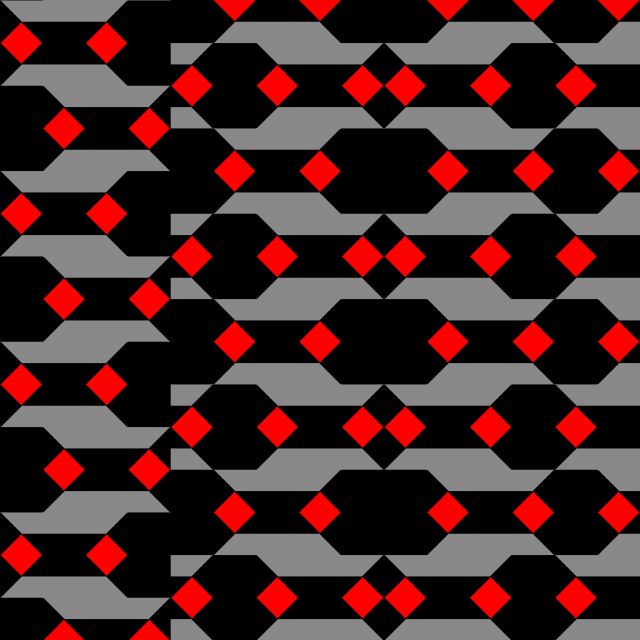
A Shadertoy shader for this pattern:

```glsl
const float UNITS = 30.0;        // grid units down the canvas
const float PERIOD = 8.0;        // tile size in units
const float PANEL_EDGE = 8.0;    // where the left strip ends
const float MIRROR_AXIS = 18.0;  // reflection line of the right panel
const float GAP = 0.03;          // sliver left around sloped edges
const float ROW_SHIFT = 0.02;
const vec3 BLACK = vec3(0.0);
const vec3 GRAY = vec3(0.533);
const vec3 RED = vec3(1.0, 0.0, 0.0);

float coverage(float dist, float pixel) {
    return clamp(0.5 - dist / pixel, 0.0, 1.0);
}

// Distance from x to the nearest multiple of period
float foldRepeat(float x, float period) {
    return abs(mod(x + 0.5 * period, period) - 0.5 * period);
}

// Half of a gray band: widens from height 1 to height 2
float trapezoid(vec2 p) {
    float slope = (abs(p.x - 3.0) - p.y - 1.0 + GAP) * 0.7071;
    return max(max(1.0 - p.y, p.y - 2.0), slope);
}

// Row of diamonds, four units apart
float diamondRow(vec2 p) {
    return (foldRepeat(p.x - 1.0, 4.0) + abs(p.y) - 1.0 + GAP) * 0.7071;
}

vec3 tile(vec2 p, float pixel) {
    // Reflect vertically, then pair each shape with its half turn
    vec2 cell = vec2(mod(p.x, PERIOD), foldRepeat(p.y - 2.0, PERIOD));
    vec2 turned = vec2(PERIOD, 4.0) - cell;

    float band = coverage(trapezoid(cell), pixel) + coverage(trapezoid(turned), pixel);
    float gem = coverage(min(diamondRow(cell), diamondRow(turned)), pixel);
    return mix(mix(BLACK, GRAY, min(band, 1.0)), RED, gem);
}

void mainImage(out vec4 fragColor, in vec2 fragCoord) {
    float pixel = UNITS / iResolution.y;
    vec2 p = vec2(fragCoord.x, iResolution.y - fragCoord.y) * pixel;
    p.y -= ROW_SHIFT;

    // Left strip, and the shifted panel mirrored about its axis
    vec2 mirrored = vec2(PERIOD - abs(p.x - MIRROR_AXIS), p.y + 2.0);
    vec3 strip = tile(p, pixel);
    vec3 panel = tile(mirrored, pixel);

    vec3 color = mix(panel, strip, coverage(p.x - PANEL_EDGE, pixel));
    fragColor = vec4(color, 1.0);
}
```
